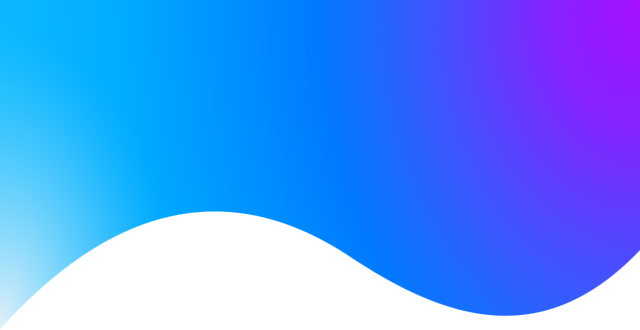
Write a WebGL 2 fragment shader that draws this background.

```glsl
#version 300 es
precision highp float;

#define WAVE_SPLIT 0.547
#define VIOLET_SQUASH 0.72
#define GLOW_STRETCH 1.7
#define GLOW_RADIUS 0.935
#define GLOW_FALLOFF 1.4
#define GLOW_COLOR vec3(0.89, 0.945, 0.975)
#define PAPER_COLOR vec3(1.0)

uniform vec2 u_resolution;
out vec4 outColor;

// Gradient stops: red, green and distance from the violet corner; blue stays full.
const int STOP_COUNT = 9;
const vec3 STOPS[STOP_COUNT] = vec3[](
    vec3(0.650, 0.060, 0.00),
    vec3(0.530, 0.137, 0.27),
    vec3(0.400, 0.220, 0.43),
    vec3(0.250, 0.330, 0.63),
    vec3(0.090, 0.430, 0.85),
    vec3(0.000, 0.482, 0.99),
    vec3(0.000, 0.590, 1.31),
    vec3(0.000, 0.675, 1.57),
    vec3(0.045, 0.725, 1.94)
);

float cubicBezier(vec4 k, float t) {
    float s = 1.0 - t;
    return dot(k, vec4(s * s * s, 3.0 * s * s * t, 3.0 * s * t * t, t * t * t));
}

// Height of the paper edge: a crest joined smoothly to a trough.
float waveHeight(float x) {
    if (x < WAVE_SPLIT) {
        return cubicBezier(vec4(0.0025, 0.394, 0.457, 0.222), x / WAVE_SPLIT);
    }
    float t = (x - WAVE_SPLIT) / (1.0 - WAVE_SPLIT);
    return cubicBezier(vec4(0.222, 0.028, -0.065, 0.242), t);
}

vec3 spectrum(float d) {
    vec2 redGreen = STOPS[0].xy;
    for (int i = 1; i < STOP_COUNT; i++) {
        float start = STOPS[i - 1].z;
        float blend = clamp((d - start) / (STOPS[i].z - start), 0.0, 1.0);
        redGreen = mix(redGreen, STOPS[i].xy, blend);
    }
    return vec3(redGreen, 1.0);
}

void main() {
    vec2 uv = gl_FragCoord.xy / u_resolution;
    float aspect = u_resolution.x / u_resolution.y;
    vec2 p = vec2(uv.x * aspect, uv.y);

    // Cyan to violet sweep around the upper right corner
    vec2 toCorner = vec2(aspect, 1.0) - p;
    vec3 color = spectrum(length(toCorner * vec2(1.0, VIOLET_SQUASH)));

    // Pale glow in the lower left corner
    float glowDistance = length(p * vec2(GLOW_STRETCH, 1.0)) / GLOW_RADIUS;
    float glow = pow(max(1.0 - glowDistance, 0.0), GLOW_FALLOFF);
    color = mix(color, GLOW_COLOR, glow);

    // Paper below the wave, with a one pixel soft edge
    float edge = waveHeight(uv.x) - uv.y;
    float coverage = clamp(0.5 + edge / fwidth(edge), 0.0, 1.0);
    color = mix(color, PAPER_COLOR, coverage);

    outColor = vec4(color, 1.0);
}
```
